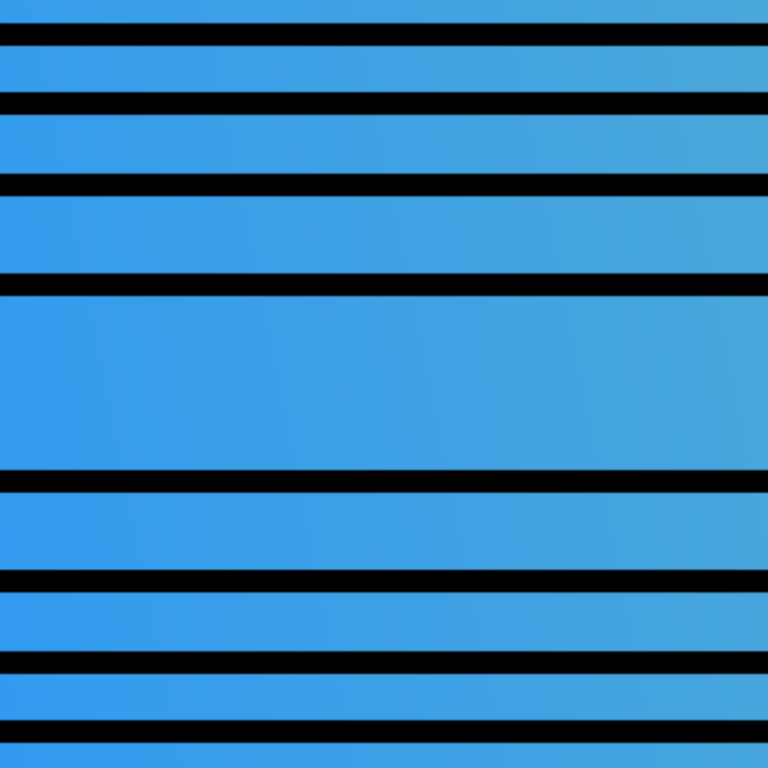
Give the GLSL for this pattern, as a WebGL 2 fragment shader.

```glsl
#version 300 es
precision highp float;
// Black horizontal bars, mirrored about the middle and logarithmically spaced, over a blue gradient.

uniform vec2 u_resolution;
out vec4 fragColor;

const vec3 COLOR_START = vec3(0.195, 0.607, 0.945);  // lower left
const vec3 COLOR_END = vec3(0.290, 0.655, 0.850);    // upper right
const vec2 GRADIENT_DIR = vec2(0.833, 0.167);
const vec3 BAR_COLOR = vec3(0.0);

const float CENTER_Y = 0.5012;
const float BAR_HALF_HEIGHT = 0.0147;
const float EDGE_SOFTNESS = 0.0022;

const int FIRST_BAR = 4;
const int LAST_BAR = 7;
const float LOG_SCALE = 0.582;   // overall spread of the bars
const float LOG_ORIGIN = 3.21;   // index at which the offset is zero

// Distance of the n-th bar from the mirror line.
float barOffset(int n) {
    return LOG_SCALE * log(float(n) / LOG_ORIGIN);
}

// Signed distance to the nearest bar, negative inside.
float barsDistance(float y) {
    float mirrored = abs(y - CENTER_Y);
    float nearest = 1.0;
    for (int n = FIRST_BAR; n <= LAST_BAR; n++) {
        nearest = min(nearest, abs(mirrored - barOffset(n)));
    }
    return nearest - BAR_HALF_HEIGHT;
}

void main() {
    vec2 uv = gl_FragCoord.xy / u_resolution;

    // Background gradient
    vec3 color = mix(COLOR_START, COLOR_END, dot(uv, GRADIENT_DIR));

    // Soft-edged bars
    float softness = max(EDGE_SOFTNESS, 0.75 / u_resolution.y);
    float outside = smoothstep(-softness, softness, barsDistance(uv.y));
    color = mix(BAR_COLOR, color, outside);

    fragColor = vec4(color, 1.0);
}
```
